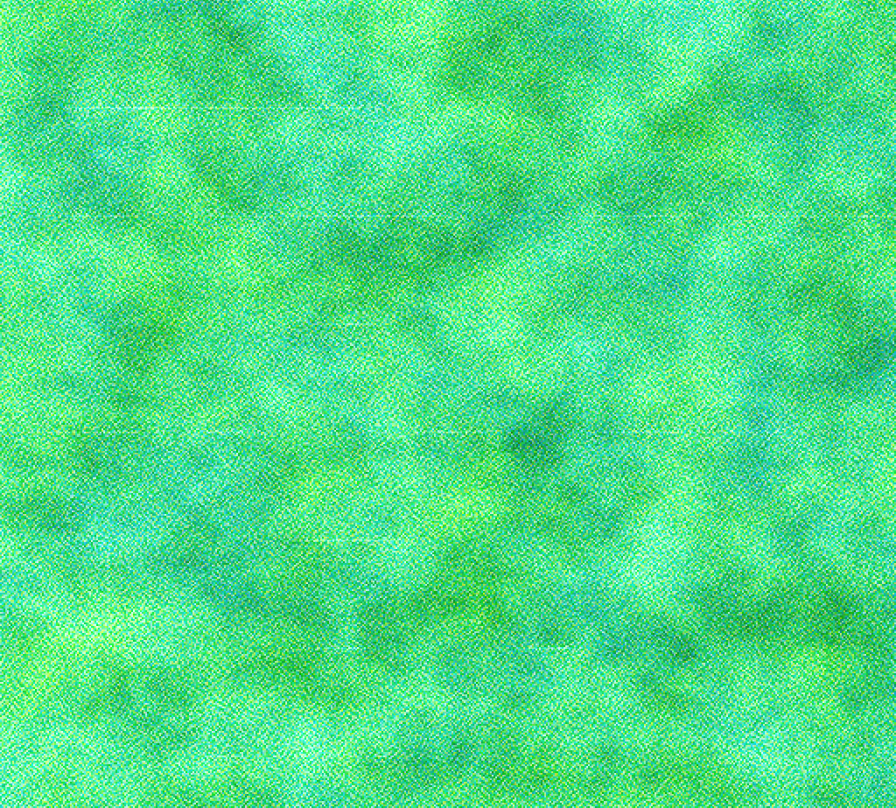
Reproduce this texture procedurally as a WebGL 2 fragment shader.

```glsl
#version 300 es
precision highp float;
precision highp int;

// Fine dithered grain in green, teal and pale yellow over soft clouds.
// Cloud tones shift the level of each colour channel; band-passed hash grain
// then breaks the levels into speckle. Faint broken seams follow a square tiling.

uniform vec2 u_resolution;
out vec4 outColor;

const float GRAINS_ACROSS = 512.0;
const float TILE_SIZE = 0.1206;
const float SEAM_WIDTH = 0.002;
const float TAU = 6.28319;

// Three independent random values in 0..1 for an integer cell.
vec3 hash3(ivec2 cell, uint seed) {
  uvec3 v = uvec3(uvec2(cell), seed) * 1664525u + 1013904223u;
  v.x += v.y * v.z;
  v.y += v.z * v.x;
  v.z += v.x * v.y;
  v ^= v >> 16u;
  v.x += v.y * v.z;
  v.y += v.z * v.x;
  v.z += v.x * v.y;
  return vec3(v >> 8u) / 16777216.0;
}

float cornerSlope(ivec2 cell, vec2 offset, uint seed) {
  float angle = TAU * hash3(cell, seed).x;
  return dot(vec2(cos(angle), sin(angle)), offset);
}

float gradientNoise(vec2 p, uint seed) {
  ivec2 cell = ivec2(floor(p));
  vec2 f = fract(p);
  vec2 w = f * f * f * (f * (f * 6.0 - 15.0) + 10.0);
  float a = cornerSlope(cell, f, seed);
  float b = cornerSlope(cell + ivec2(1, 0), f - vec2(1, 0), seed);
  float c = cornerSlope(cell + ivec2(0, 1), f - vec2(0, 1), seed);
  float d = cornerSlope(cell + ivec2(1, 1), f - vec2(1, 1), seed);
  return mix(mix(a, b, w.x), mix(c, d, w.x), w.y);
}

float clouds(vec2 p, uint seed) {
  float sum = 0.0;
  float amplitude = 0.65;
  for (uint octave = 0u; octave < 5u; octave++) {
    sum += amplitude * gradientNoise(p, seed + octave);
    p = p * 2.0 + 3.7;
    amplitude *= 0.7;
  }
  return sum;
}

// Sum of the four cells at a given reach along the axes.
vec3 ringSum(ivec2 cell, int reach) {
  ivec2 right = ivec2(reach, 0);
  ivec2 up = ivec2(0, reach);
  return hash3(cell + right, 7u) + hash3(cell - right, 7u)
       + hash3(cell + up, 7u) + hash3(cell - up, 7u);
}

// A cell minus the mean of two rings: evenly spread speckle, about three cells apart.
vec3 cellGrain(ivec2 cell) {
  return hash3(cell, 7u) - 0.125 * (ringSum(cell, 1) + ringSum(cell, 2));
}

// Flat-topped grains with soft borders.
vec3 smoothGrain(vec2 p) {
  vec2 q = p - 0.5;
  ivec2 cell = ivec2(floor(q));
  vec2 f = smoothstep(0.28, 0.72, fract(q));
  vec3 low = mix(cellGrain(cell), cellGrain(cell + ivec2(1, 0)), f.x);
  vec3 high = mix(cellGrain(cell + ivec2(0, 1)), cellGrain(cell + ivec2(1, 1)), f.x);
  return mix(low, high, f.y);
}

// One family of tile seams, fading in and out along its length.
float seam(float across, float along, float pixel, uint seed) {
  float index = floor(across / TILE_SIZE + 0.5);
  float width = max(SEAM_WIDTH, pixel);
  float line = 1.0 - smoothstep(0.0, width, abs(across - index * TILE_SIZE));
  float broken = smoothstep(0.0, 0.4, gradientNoise(vec2(along * 9.0, index * 7.31), seed));
  return line * broken * SEAM_WIDTH / width;
}

// Speckled colour: shared grain gives whitish dots, the rest varies the hue.
vec3 speckle(vec3 level, vec3 grain) {
  vec3 shift = grain * vec3(1.05, 0.20, 0.56) + grain.r * vec3(0.0, 0.14, 0.14);
  vec3 color = smoothstep(0.0, 1.0, level + shift);
  color.r = mix(0.07, 0.86, color.r);
  return color;
}

void main() {
  float pixel = 1.0 / u_resolution.x;
  vec2 uv = gl_FragCoord.xy * pixel;
  float fromTop = u_resolution.y * pixel - uv.y;

  // Soft light patches and a slow drift between yellow green and teal.
  float light = clouds(uv * vec2(6.0, 7.0), 11u) + 0.25 * exp(-uv.x * 25.0);
  float teal = clouds(uv * vec2(6.0, 7.0) + 9.3, 31u);
  vec3 level = vec3(0.30, 0.78, 0.53);
  level += light * vec3(0.40, 0.27, 0.17);
  level += teal * vec3(-0.05, -0.01, 0.17);

  // Pale tile seams.
  float seams = seam(fromTop, uv.x, pixel, 51u) + 0.6 * seam(uv.x, fromTop, pixel, 61u);
  level += seams * vec3(0.22, 0.08, 0.12);

  // Average four speckle samples over the pixel's footprint.
  vec3 color = vec3(0.0);
  for (int i = 0; i < 4; i++) {
    vec2 offset = (vec2(i & 1, i >> 1) - 0.5) * 0.5 * pixel;
    color += 0.25 * speckle(level, smoothGrain((uv + offset) * GRAINS_ACROSS));
  }
  outColor = vec4(color, 1.0);
}
```
